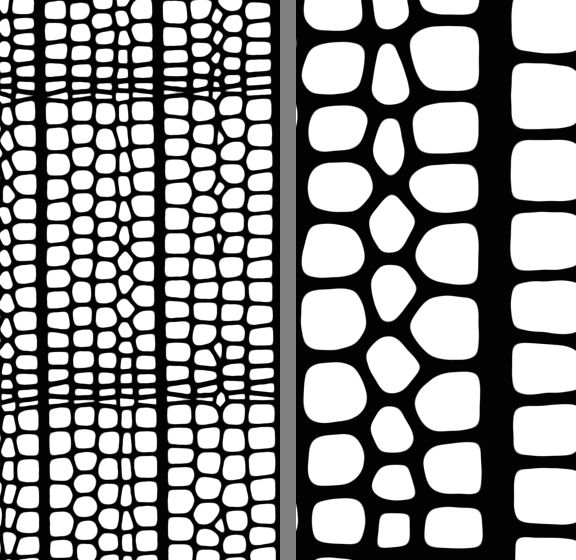
Left, the full canvas; right, a detail of the centre.
This texture is drawn by a WebGL 1 fragment shader. Its source:

```glsl
precision highp float;

// Wood cell tissue: files of rounded white cells between black rays, squeezed
// into dark bands at each growth ring. Cells are a power diagram of jittered
// sites; a soft minimum of the wall distances rounds their corners.

uniform vec2 u_resolution;

// Lengths are in canvas widths.
#define RAY_PERIOD 0.422
#define RAY_OFFSET 0.138
#define RAY_HALF 0.019
#define RAY_SLANT 0.0117
#define RING_PERIOD 1.094
#define RING_TOP 0.360
#define RING_SLANT 0.025
#define ROWS 15.0
#define WALL_HALF 0.0062
#define LATE_WALL 0.008
#define ROUNDING 0.09
#define JITTER 0.012

const vec3 WALL_COLOR = vec3(0.01);
const vec3 CELL_COLOR = vec3(1.0);
const float EARLY_PITCH = 1.15 * RING_PERIOD / ROWS;

vec2 hash2(vec2 q) {
  vec3 a = fract(q.xyx * vec3(0.1031, 0.1030, 0.0973));
  a += dot(a, a.yzx + 33.33);
  return fract((a.xx + a.yz) * a.zy);
}

float cornerGradient(vec2 cell, vec2 f, vec2 corner) {
  return dot(hash2(cell + corner) * 2.0 - 1.0, f - corner);
}

float gradientNoise(vec2 p) {
  vec2 i = floor(p), f = fract(p);
  vec2 u = f * f * (3.0 - 2.0 * f);
  float low = mix(cornerGradient(i, f, vec2(0, 0)), cornerGradient(i, f, vec2(1, 0)), u.x);
  float high = mix(cornerGradient(i, f, vec2(0, 1)), cornerGradient(i, f, vec2(1, 1)), u.x);
  return mix(low, high, u.y);
}

// Depth within a ring at row fraction n, and its slope: rows shrink towards 1.
float ringDepth(float n) { return n * (1.15 - 0.15 * n * n * n * n * n); }
float ringSlope(float n) { return 1.15 - 0.9 * n * n * n * n * n; }

// Inverse of ringDepth by Newton steps.
float rowFraction(float depth) {
  float n = depth;
  for (int i = 0; i < 4; i++) n -= (ringDepth(n) - depth) / ringSlope(n);
  return clamp(n, 0.0, 0.9999);
}

// Site of one cell: xy position, z row pitch, w relative size (0 = absent).
vec4 cellSite(float group, float file, float row) {
  vec2 id = vec2(group * 5.0 + file + 40.0, row + 60.0);
  vec2 rnd = hash2(id);

  // Four wide files and a narrow one, which is sparse in every third group.
  bool sparse = abs(mod(group, 3.0) - 1.0) < 0.5;
  float narrowFile = sparse ? 2.0 : 3.0;
  float narrowWidth = sparse ? 0.0 : 0.5;
  bool narrow = abs(file - narrowFile) < 0.5;
  float squeeze = (1.0 - narrowWidth) * clamp(file - narrowFile + 0.5, 0.0, 1.0);
  float x = (file + 0.5 - squeeze) / (4.0 + narrowWidth);
  x = RAY_HALF + x * (RAY_PERIOD - 2.0 * RAY_HALF);
  x += JITTER * (rnd.x - 0.5 + 0.8 * gradientNoise(vec2(id.x * 5.7, id.y * 0.23)));

  // Files drift out of step in the middle of a ring and align at its ends.
  float mid = sin(3.14159 * fract((row + 0.5) / ROWS));
  float drift = 1.5 * gradientNoise(vec2(id.x * 3.37, id.y * 0.17)) + 0.3 * (rnd.y - 0.5);
  if (narrow) drift += 0.4;
  float v = (row + 0.5 + drift * (0.2 + 0.8 * mid)) / ROWS;
  float n = fract(v);
  float y = RING_PERIOD * (floor(v) + ringDepth(n));

  float size = narrow ? 0.63 : 1.0;
  float presence = row < 0.0 ? 0.8 : 0.2;
  if (narrow && sparse && hash2(id + 17.0).x > presence) size = 0.0;
  return vec4(x, y, RING_PERIOD / ROWS * ringSlope(n), size);
}

float powerDistance(vec2 p, vec4 site) {
  vec2 d = p - site.xy;
  float radius = 0.5 * site.z * site.w;
  return site.w > 0.0 ? dot(d, d) - radius * radius : 10.0;
}

void main() {
  float pixel = 1.0 / u_resolution.x;
  vec2 p = vec2(gl_FragCoord.x, u_resolution.y - gl_FragCoord.y) * pixel;

  // Local position: x from the ray on the left, y down from a ring boundary.
  float across = p.x - RAY_OFFSET - RAY_SLANT * p.y + 0.006 * gradientNoise(vec2(4.5, p.y * 2.5));
  float group = floor(across / RAY_PERIOD);
  float sag = RING_SLANT * p.x + 0.02 * gradientNoise(vec2(p.x * 3.0, 7.5));
  vec2 q = vec2(across - group * RAY_PERIOD, p.y - RING_TOP + sag);
  float depth = q.y / RING_PERIOD;
  float row = floor((floor(depth) + rowFraction(fract(depth))) * ROWS);

  // Find the cell that holds this point.
  vec4 own = vec4(0.0);
  float nearest = 9.0;
  for (int k = 0; k < 5; k++) {
    for (int j = -2; j <= 2; j++) {
      vec4 site = cellSite(group, float(k), row + float(j));
      float d = powerDistance(q, site);
      if (d < nearest) { nearest = d; own = site; }
    }
  }

  // Soft minimum of the distances to its neighbours and to the rays.
  float wall = min(WALL_HALF + LATE_WALL * (1.0 - own.z / EARLY_PITCH), 0.25 * own.z);
  float soft = ROUNDING * own.z * own.w, inset = RAY_HALF - wall;
  float sum = exp((inset - q.x) / soft) + exp((inset - RAY_PERIOD + q.x) / soft);
  for (int k = 0; k < 5; k++) {
    for (int j = -2; j <= 2; j++) {
      vec4 site = cellSite(group, float(k), row + float(j));
      float gap = length(site.xy - own.xy);
      if (gap > 0.0001) sum += exp(-(powerDistance(q, site) - nearest) / (2.0 * gap * soft));
    }
  }
  float inside = -soft * log(sum) - wall + 0.0015 * gradientNoise(p * 50.0);
  float cell = smoothstep(-0.8 * pixel, 0.8 * pixel, inside);
  gl_FragColor = vec4(mix(WALL_COLOR, CELL_COLOR, cell), 1.0);
}
```
